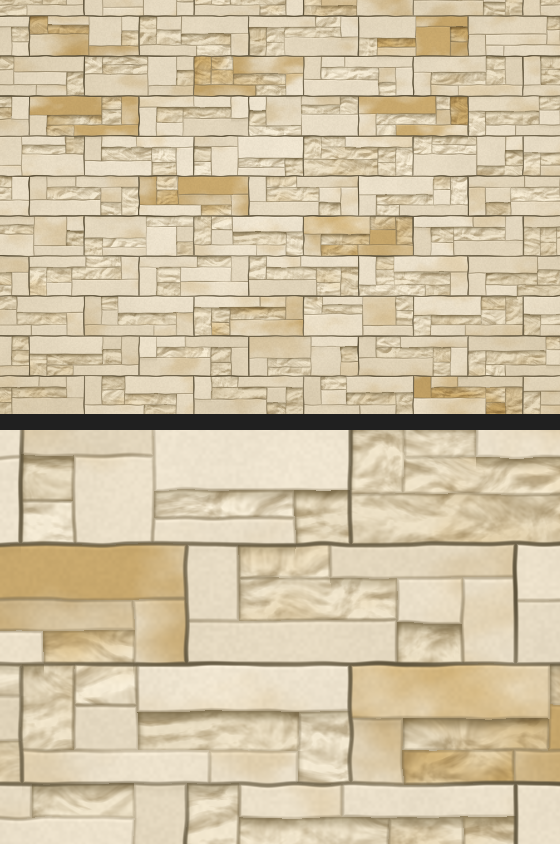
Top: the whole. Bottom: its middle third, enlarged.
A Shadertoy shader for this texture:

```glsl
const vec2 PANEL = vec2(0.265, 0.0966);

struct Stone {
    vec4 edges;      // distance to left, bottom, right, top side
    float joint;     // distance to the panel border
    float seed;
    float rough;
    float height;
    float stain;
};

float hash(vec2 p) {
    vec3 q = fract(vec3(p.xyx) * vec3(0.1031, 0.1030, 0.0973));
    q += dot(q, q.yzx + 33.33);
    return fract((q.x + q.y) * q.z);
}

float noise(vec2 p) {
    vec2 i = floor(p), f = fract(p);
    f = f * f * (3.0 - 2.0 * f);
    return mix(mix(hash(i), hash(i + vec2(1, 0)), f.x),
               mix(hash(i + vec2(0, 1)), hash(i + vec2(1, 1)), f.x), f.y);
}

float fbm(vec2 p) {
    float sum = 0.0, amp = 0.5;
    for (int i = 0; i < 4; i++) {
        sum += amp * noise(p);
        p = mat2(1.6, 1.2, -1.2, 1.6) * p + 7.3;
        amp *= 0.5;
    }
    return sum;
}

// Chipped surface: broad facets with sharp ridges
float crag(vec2 p) {
    p += 1.2 * vec2(noise(p * 0.7), noise(p * 0.7 + 19.0));
    return fbm(p) + 0.35 * abs(2.0 * noise(p * 0.8 + 5.0) - 1.0);
}

// Finds the block under p in a half-bond of mirrored panels
Stone findStone(vec2 p) {
    vec2 g = p / PANEL + vec2(9.733, 10.05);
    g.x += 0.5 * mod(floor(g.y) + 1.0, 2.0);
    vec2 id = floor(g), local = g - id;
    vec2 flip = step(0.5, vec2(hash(id + 11.3), hash(id + 27.7)));
    vec2 q = mix(local, 1.0 - local, flip);
    float vary = hash(id + 41.1);

    vec4 box;
    float roughChance = 0.9;
    if (hash(id + 3.9) < 0.68) {
        // Pinwheel of two long slabs around chipped fillers
        float a = mix(0.5, 0.68, vary), c = 0.84, d = mix(0.4, 0.28, vary);
        float e = 0.16, t = 0.72, b = mix(0.36, 0.48, hash(id + 8.2));
        if (q.y > t && q.x < a) { box = vec4(0, t, a, 1); roughChance = 0.06; }
        else if (q.y > t && q.x < c) { box = vec4(a, t, c, 1); roughChance = 0.5; }
        else if (q.x > c && q.y > b) { box = vec4(c, b, 1, 1); roughChance = 0.35; }
        else if (q.x > d && q.y < b) { box = vec4(d, 0, 1, b); roughChance = 0.04; }
        else if (q.x < e) { box = vec4(0, 0, e, t); roughChance = 0.4; }
        else if (q.x > d) box = vec4(d, b, c, t);
        else if (q.y < 0.34) box = vec4(e, 0, d, 0.34);
        else { box = vec4(e, 0.34, d, t); roughChance = 0.6; }
    } else {
        // Wide slab beside a square block
        float m = mix(0.48, 0.6, vary);
        if (q.x < m && q.y > 0.45) { box = vec4(0, 0.45, m, 1); roughChance = 0.08; }
        else if (q.x < 0.17) box = vec4(0, 0, 0.17, 0.45);
        else if (q.x < m && q.y > 0.22) box = vec4(0.17, 0.22, m, 0.45);
        else if (q.x < m) { box = vec4(0.17, 0, m, 0.22); roughChance = 0.5; }
        else if (q.y > 0.74) { box = vec4(m, 0.74, 1, 1); roughChance = 0.4; }
        else if (q.x < 0.84) { box = vec4(m, 0, 0.84, 0.74); roughChance = 0.2; }
        else if (q.y > 0.36) box = vec4(0.84, 0.36, 1, 0.74);
        else { box = vec4(0.84, 0, 1, 0.36); roughChance = 0.5; }
    }
    box = mix(box, 1.0 - box.zwxy, flip.xyxy);

    Stone s;
    s.edges = vec4(local - box.xy, box.zw - local) * PANEL.xyxy;
    vec2 border = min(local, 1.0 - local) * PANEL;
    s.joint = min(border.x, border.y);
    s.seed = hash(floor(box.xy * 50.0 + 0.5) + id * 61.0);
    s.rough = step(hash(vec2(s.seed * 91.0, 4.0)), roughChance);
    s.height = mix(0.7 + 0.3 * s.seed, 0.45 * s.seed, s.rough);
    s.stain = smoothstep(0.8, 0.92, hash(id + 73.3)) * smoothstep(0.1, 0.6, hash(vec2(s.seed * 57.0, 9.0)));
    return s;
}

void mainImage(out vec4 fragColor, in vec2 fragCoord) {
    vec2 p = fragCoord / iResolution.y;
    vec2 wobble = vec2(noise(p * 45.0), noise(p * 45.0 + 31.0)) - 0.5;
    vec2 w = p + 0.0022 * wobble;
    Stone s = findStone(w);
    vec2 shift = vec2(s.seed * 37.0, s.seed * 83.0);

    // Base tint and fine grain
    vec3 color = mix(vec3(0.875, 0.825, 0.725), vec3(0.925, 0.885, 0.805), s.seed);
    color += 0.05 * (fbm(p * 14.0 + shift) - 0.45);
    color += 0.03 * (noise(p * 330.0) - 0.5);

    // Chipped relief lit from above
    vec2 r = p * vec2(42.0, 66.0) + shift;
    float relief = crag(r) - crag(r + vec2(-0.1, 0.3));
    color += s.rough * (clamp(0.6 * relief, -0.17, 0.07) * vec3(0.9, 1.0, 1.15) - vec3(0.025, 0.03, 0.045));

    // Ochre stains
    float patches = fbm(p * vec2(9.0, 15.0) + shift);
    float stain = s.stain * smoothstep(0.22, 0.6, patches) + 0.3 * smoothstep(0.5, 0.75, patches);
    color *= mix(vec3(1), vec3(0.86, 0.76, 0.55), min(stain, 1.0));

    // Shadows cast by prouder blocks above and to the side
    Stone above = findStone(w + vec2(0, s.edges.w + 0.002));
    Stone beside = findStone(w - vec2(s.edges.x + 0.002, 0));
    float shade = max(above.height - s.height, 0.0) * (1.0 - smoothstep(0.0, 0.011, s.edges.w));
    shade += 0.5 * max(beside.height - s.height, 0.0) * (1.0 - smoothstep(0.0, 0.006, s.edges.x));
    color *= 1.0 - shade * vec3(0.34, 0.37, 0.46);

    // Bright upper rims
    float rim = smoothstep(0.001, 0.0025, s.edges.w) * (1.0 - smoothstep(0.0025, 0.005, s.edges.w));
    color += 0.035 * rim * s.height;

    // Thin seams between blocks, darker joints between panels
    float edge = min(min(s.edges.x, s.edges.y), min(s.edges.z, s.edges.w));
    float seam = 1.0 - smoothstep(0.0002, 0.0026, edge);
    color = mix(color, vec3(0.50, 0.44, 0.32), seam * mix(0.25, 0.7, noise(p * 22.0)));
    float joint = 1.0 - smoothstep(0.0005, 0.0027, s.joint);
    color = mix(color, vec3(0.36, 0.32, 0.23), joint * mix(0.35, 1.0, noise(p * 13.0 + 50.0)));

    // Soft falloff to warmer corners
    vec2 c = fragCoord / iResolution.xy - vec2(0.52, 0.55);
    color *= 1.01 - dot(c, c) * vec3(0.10, 0.13, 0.20);
    fragColor = vec4(clamp(color, 0.0, 1.0), 1.0);
}
```
